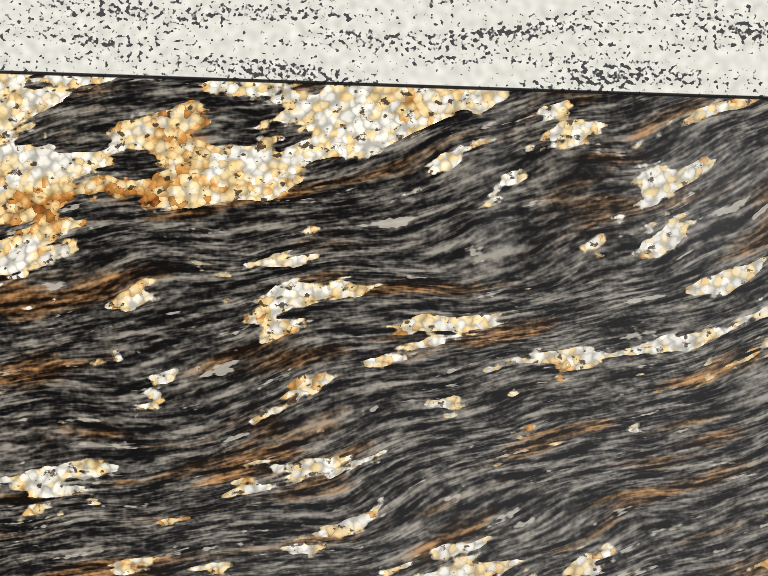
Give the GLSL for this texture, as a Shadertoy shader.

```glsl
// Polished dark granite with flowing grey streaks and pale, ochre-stained crystal pods,
// below a strip of white speckled granite. Gradient noise in sheared, stretched
// coordinates makes the flow; Voronoi cells make the crystals.

vec2 hash2(vec2 p) {
    vec3 q = fract(p.xyx * vec3(0.1031, 0.1030, 0.0973));
    q += dot(q, q.yzx + 33.33);
    return fract((q.xx + q.yz) * q.zy);
}

float corner(vec2 cell, vec2 offset, vec2 f) {
    return dot(hash2(cell + offset) * 2.0 - 1.0, f - offset);
}

float gradientNoise(vec2 p) {
    vec2 i = floor(p), f = p - i;
    vec2 w = f * f * f * (f * (f * 6.0 - 15.0) + 10.0);
    return mix(mix(corner(i, vec2(0, 0), f), corner(i, vec2(1, 0), f), w.x),
               mix(corner(i, vec2(0, 1), f), corner(i, vec2(1, 1), f), w.x), w.y);
}

float fbm(vec2 p) {
    float sum = 0.0, amp = 1.0;
    for (int i = 0; i < 4; i++) {
        sum += amp * gradientNoise(p);
        p = p * 2.03 + vec2(17.3, 9.1);
        amp *= 0.55;
    }
    return sum;
}

// x: distance to the nearest crystal centre, yz: its random values
vec3 crystals(vec2 p) {
    vec2 cell = floor(p);
    vec3 best = vec3(9.0, 0.0, 0.0);
    for (int y = -1; y <= 1; y++)
    for (int x = -1; x <= 1; x++) {
        vec2 id = cell + vec2(x, y);
        float d = length(id + hash2(id) - p);
        if (d < best.x) best = vec3(d, hash2(id + 41.7));
    }
    return best;
}

// Soft dark band along a segment
float vein(vec2 p, vec2 a, vec2 b, float width) {
    vec2 ab = b - a;
    float t = clamp(dot(p - a, ab) / dot(ab, ab), 0.0, 1.0);
    return 1.0 - smoothstep(0.2 * width, width, length(p - a - t * ab));
}

vec3 whiteGranite(vec2 p) {
    float streak = fbm(p * vec2(3.5, 26.0));
    float speck = gradientNoise(p * vec2(105, 135)) + 0.5 * gradientNoise(p * 230.0);
    float dark = smoothstep(0.0, 0.3, speck + 0.65 * streak - 0.13);
    vec3 base = vec3(0.91, 0.90, 0.86) + 0.12 * gradientNoise(p * 60.0);
    return mix(base, vec3(0.23, 0.23, 0.24), 0.9 * dark);
}

// Dark matrix with thin grey streaks and a few pale strings
vec3 darkMatrix(vec2 p, vec2 flow) {
    float streak = fbm(flow * vec2(9, 72)) + 0.6 * gradientNoise(flow * vec2(48, 190))
                 + 0.25 * gradientNoise(p * 150.0);
    vec3 col = mix(vec3(0.08, 0.075, 0.075), vec3(0.64, 0.61, 0.56), smoothstep(-0.45, 0.75, streak));
    float rust = smoothstep(0.1, 0.5, fbm(flow * vec2(3, 16) + 5.0));
    col *= mix(vec3(1), vec3(1.3, 0.92, 0.55), 0.75 * rust);
    float strings = fbm(flow * vec2(8, 44) + 31.0) + 0.3 * gradientNoise(p * 85.0);
    return mix(col, vec3(0.80, 0.77, 0.71), 0.8 * smoothstep(0.38, 0.55, strings));
}

// Pale crystals, stained ochre where stain is high
vec3 podMineral(vec2 p, float stain) {
    vec3 grain = crystals(p * 68.0 + 0.5 * gradientNoise(p * 90.0));
    float tint = stain + 0.7 * (grain.y - 0.5) + 0.4 * fbm(p * 38.0);
    vec3 col = mix(vec3(0.93, 0.91, 0.86), vec3(0.93, 0.82, 0.60), smoothstep(0.05, 0.4, tint));
    col = mix(col, vec3(0.77, 0.53, 0.27), smoothstep(0.45, 0.85, tint));
    col = mix(col, vec3(0.50, 0.27, 0.11), smoothstep(0.85, 1.3, tint));
    col *= 1.08 - 0.28 * smoothstep(0.2, 0.8, grain.x) + 0.14 * (grain.z - 0.5);
    float pits = smoothstep(0.24, 0.5, fbm(p * vec2(50, 65) + 8.0));
    return mix(col, vec3(0.21, 0.17, 0.13), 0.8 * pits);
}

void mainImage(out vec4 fragColor, in vec2 fragCoord) {
    vec2 p = fragCoord / iResolution.y;
    float px = 1.0 / iResolution.y;

    // Bands rise more steeply to the right and sway
    float sway = 0.08 * gradientNoise(p * vec2(2.2, 3.0) + 3.0) + 0.022 * gradientNoise(p * vec2(6, 9));
    vec2 flow = vec2(p.x + 0.2 * p.y, p.y - 0.12 * p.x - 0.08 * p.x * p.x + sway);

    // Pods crowd the upper left and thin out below
    float belt = exp(-pow((p.y - 0.62 - 0.1 * p.x + sway) / 0.05, 2.0)) * (1.0 - smoothstep(0.3, 0.65, p.x));
    float crowd = smoothstep(0.62, 0.75, p.y + sway) * (1.0 - smoothstep(0.75, 1.1, p.x));
    float middle = smoothstep(0.25, 0.4, p.y) * (1.0 - 0.6 * smoothstep(0.5, 0.56, p.y));
    vec2 bent = p + vec2(0.0, sway + 0.025 * fbm(flow * vec2(7, 22)));
    float veins = vein(bent, vec2(0.36, 0.59), vec2(0.80, 0.76), 0.04)
                + vein(bent, vec2(0.12, 0.76), vec2(0.36, 0.87), 0.045);
    float field = fbm(flow * vec2(4.2, 14.0) + 12.0) + 0.13 * fbm(p * 34.0)
                + 0.46 * crowd + 0.42 * belt + 0.07 * middle - 0.6 * veins - 0.29;
    float pod = smoothstep(-0.02, 0.05, field);

    float rim = 1.0 - smoothstep(0.0, 0.22, field);
    float stain = 0.13 + 0.55 * belt + 0.22 * rim + 0.6 * gradientNoise(p * vec2(5, 8) + 20.0);
    vec3 col = mix(darkMatrix(p, flow), podMineral(p, stain), pod);

    // Grey reflections on the polish
    float haze = 0.16 * smoothstep(0.3, 1.4, p.x + 0.5 - p.y)
               + 0.10 * exp(-pow((p.x - 0.86) / 0.03, 2.0)) * smoothstep(0.4, 0.7, p.y)
               + 0.14 * exp(-dot(p - vec2(1.22, 0.67), p - vec2(1.22, 0.67)) / 0.012);
    col = mix(col, vec3(0.78, 0.79, 0.80), haze);

    // White strip above a thin dark seam
    float seam = p.y - 0.875 + 0.034 * p.x;
    col = mix(col, whiteGranite(p), smoothstep(-px, px, seam));
    col = mix(col, vec3(0.10), 0.9 * (1.0 - smoothstep(0.0015, 0.0015 + 1.5 * px, abs(seam))));

    fragColor = vec4(clamp(col, 0.0, 1.0), 1.0);
}
```
